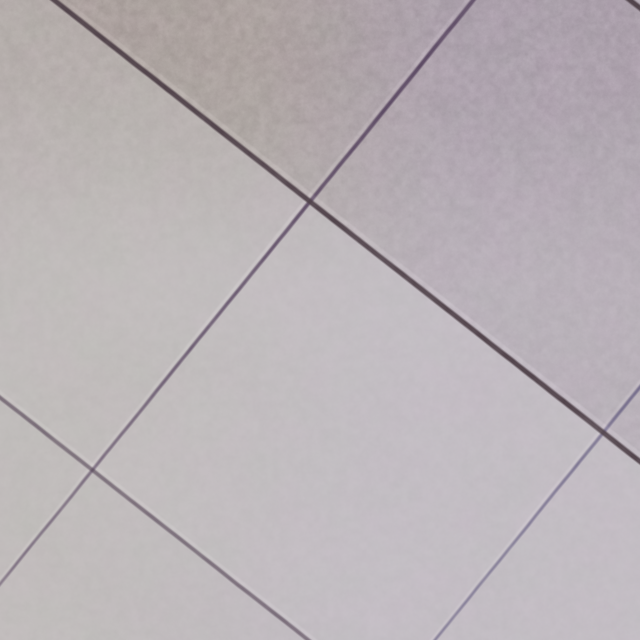
A Shadertoy shader for this texture:

```glsl
// Pale slanted floor tiles with thin violet-brown joints, soft shading and fine grain.

const vec2 CORNER = vec2(0.4844, 0.6849);      // a joint crossing
const vec2 EDGE_U = vec2(0.4583, -0.3607);     // tile edge running down to the right
const vec2 EDGE_V = vec2(-0.3450, -0.4258);    // tile edge running down to the left

const vec3 PALE_WARM   = vec3(0.758, 0.742, 0.738);
const vec3 PALE_COOL   = vec3(0.764, 0.742, 0.766);
const vec3 DUSK_WARM   = vec3(0.665, 0.625, 0.610);
const vec3 DUSK_VIOLET = vec3(0.660, 0.615, 0.660);
const vec3 JOINT_BROWN  = vec3(0.310, 0.255, 0.285);
const vec3 JOINT_VIOLET = vec3(0.370, 0.300, 0.400);
const vec3 JOINT_BLUE   = vec3(0.400, 0.370, 0.510);

float hash(vec2 p) {
    vec3 q = fract(vec3(p.xyx) * 0.1031);
    q += dot(q, q.yzx + 33.33);
    return fract((q.x + q.y) * q.z);
}

float noise(vec2 p) {
    vec2 i = floor(p), f = fract(p);
    f = f * f * (3.0 - 2.0 * f);
    return mix(mix(hash(i), hash(i + vec2(1, 0)), f.x),
               mix(hash(i + vec2(0, 1)), hash(i + vec2(1, 1)), f.x), f.y);
}

// Sum of octaves, centred on zero
float fbm(vec2 p) {
    float sum = 0.0, amp = 0.5;
    for (int i = 0; i < 4; i++) {
        sum += amp * (noise(p) - 0.5);
        p = mat2(1.6, 1.2, -1.2, 1.6) * p + 17.3;
        amp *= 0.6;
    }
    return sum;
}

float cross2(vec2 a, vec2 b) { return a.x * b.y - a.y * b.x; }

// Tile coordinates; whole numbers lie on the joints
vec2 tileCoords(vec2 p) {
    vec2 q = p - CORNER;
    vec2 t = vec2(cross2(q, EDGE_V), cross2(EDGE_U, q)) / cross2(EDGE_U, EDGE_V);
    t.y += 0.015 * t.y * t.y;    // slight perspective
    return t;
}

// Signed distance to the nearest joint of one family
float jointDistance(float t, float spacing) {
    return (t - round(t)) * spacing;
}

float softLine(float d, float halfWidth, float pixel) {
    float blur = max(0.0022, pixel);
    return 1.0 - smoothstep(halfWidth - blur, halfWidth + blur, abs(d));
}

// Lays a joint with a thin bright edge along one side
vec3 drawJoint(vec3 base, vec3 ink, float d, float halfWidth, float strength, float pixel) {
    float rim = softLine(d + halfWidth * 2.3, halfWidth * 0.8, pixel);
    base += 0.045 * rim * strength;
    return mix(base, ink, strength * softLine(d, halfWidth, pixel));
}

vec3 tileColor(vec2 p, vec2 tile) {
    float beyond = 1.0 - step(0.0, tile.y);
    float dusk = 0.55 * smoothstep(0.5, 1.0, p.y) + 0.35 * beyond;
    dusk += 0.12 * fbm(p * 5.0);
    float cool = smoothstep(0.1, 0.75, p.x + 0.25 * (0.5 - p.y));
    vec3 color = mix(mix(PALE_WARM, PALE_COOL, cool),
                     mix(DUSK_WARM, DUSK_VIOLET, smoothstep(0.35, 0.75, p.x)), clamp(dusk, 0.0, 1.0));
    color += 0.008 * (hash(floor(tile) + 7.0) - 0.5);

    // Grain is rougher where the light falls off
    float roughness = mix(0.022, 0.085, clamp(dusk, 0.0, 1.0));
    color += roughness * fbm(p * 95.0);
    color += vec3(0.014, -0.006, 0.012) * fbm(p * 22.0 + 40.0);
    return color;
}

void mainImage(out vec4 fragColor, in vec2 fragCoord) {
    vec2 p = fragCoord / iResolution.xy;
    float pixel = 1.0 / min(iResolution.x, iResolution.y);
    vec2 tile = tileCoords(p);
    float area = abs(cross2(EDGE_U, EDGE_V));
    vec3 color = tileColor(p, tile);

    // Small wobble and uneven wear along the joints
    float wobble = 0.0012 * fbm(p * 14.0);
    float wear = 1.0 + 0.3 * fbm(p * 30.0 + 9.0);

    // Joints running down to the left, fading toward the bottom
    float column = round(tile.x);
    float acrossU = jointDistance(tile.x, area / length(EDGE_V)) + wobble;
    vec3 inkU = mix(JOINT_VIOLET, JOINT_BLUE, clamp(column, 0.0, 1.0));
    float fadeU = mix(0.58, 0.92, smoothstep(0.0, 0.85, p.y));
    color = drawJoint(color, inkU, acrossU, mix(0.0021, 0.0032, p.y), fadeU * wear, pixel);

    // Joints running down to the right, paler in the nearer rows
    float row = clamp(round(tile.y), 0.0, 1.0);
    float acrossV = jointDistance(tile.y, area / length(EDGE_U)) + wobble;
    vec3 inkV = mix(JOINT_BROWN, JOINT_VIOLET, 0.5 * row);
    float fadeV = mix(0.92, 0.62, row);
    color = drawJoint(color, inkV, acrossV, mix(0.0038, 0.0030, row), fadeV * wear, pixel);

    fragColor = vec4(clamp(color, 0.0, 1.0), 1.0);
}
```
